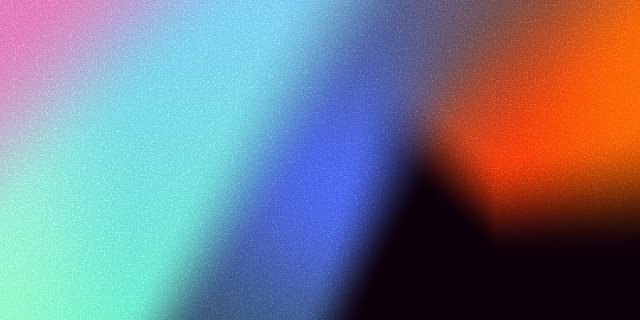
Write a Shadertoy shader that draws this background.

```glsl
// Soft slanted colour fields: pink, mint and sky, then blue, then a black
// and orange side. Each field is a smoothstep across a leaning edge, with
// gaussian glow on the blue and fine cellular grain over everything.

vec2 hash2(vec2 cell) {
    vec3 h = fract(cell.xyx * vec3(0.1031, 0.1030, 0.0973));
    h += dot(h, h.yzx + 33.33);
    return fract((h.xx + h.yz) * h.zy);
}

// Distance to the nearest jittered point
float cellular(vec2 p) {
    vec2 cell = floor(p), local = fract(p);
    float nearest = 2.0;
    for (int j = -1; j <= 1; j++) {
        for (int i = -1; i <= 1; i++) {
            vec2 offset = vec2(i, j);
            vec2 delta = offset + hash2(cell + offset) - local;
            nearest = min(nearest, dot(delta, delta));
        }
    }
    return sqrt(nearest);
}

// Mint rising to sky, with pink in the upper left corner
vec3 paleField(vec2 p) {
    vec3 color = mix(vec3(0.44, 0.94, 0.82), vec3(0.51, 0.82, 0.96), p.y);
    color += vec3(0.14, 0.05, -0.02) * (1.0 - smoothstep(0.0, 0.45, p.x));
    float corner = p.x + 1.08 * (1.0 - p.y);
    return mix(color, vec3(0.89, 0.50, 0.74), 1.0 - smoothstep(0.1, 0.8, corner));
}

// Slate band with a bright blue glow
vec3 blueField(vec2 p) {
    vec3 slate = mix(vec3(0.24, 0.36, 0.44), vec3(0.34, 0.38, 0.57), p.y);
    vec2 d = p - vec2(1.06, 0.42);
    return mix(slate, vec3(0.31, 0.42, 0.94), exp(-dot(d, d) / 0.16));
}

// Orange ridge, brown above it and near black below
vec3 warmField(vec2 p) {
    vec3 orange = mix(vec3(0.98, 0.25, 0.05), vec3(1.0, 0.41, 0.03),
                      smoothstep(1.55, 2.0, p.x));
    float above = 0.71 * (p.y - 0.44 - 0.97 * (p.x - 1.59));
    vec3 lit = mix(orange, vec3(0.50, 0.32, 0.27), smoothstep(0.0, 0.45, above));
    float height = p.y - 0.2 - 0.9 * max(1.55 - p.x, 0.0);
    float softness = 0.32 + 0.25 * max(p.x - 1.6, 0.0);
    return mix(vec3(0.05, 0.0, 0.04), lit, smoothstep(0.0, softness, height));
}

void mainImage(out vec4 fragColor, in vec2 fragCoord) {
    // Canvas units: x from 0 to 2, y from 0 to 1
    vec2 p = fragCoord / iResolution.xy * vec2(2.0, 1.0);

    // Join the fields along leaning edges
    float blueEdge = p.x - 0.51 - 0.58 * p.y;
    float blueWidth = 0.13 + 0.08 * p.y;
    vec3 color = mix(paleField(p), blueField(p),
                     smoothstep(-blueWidth, blueWidth, blueEdge));
    float warmEdge = p.x - 1.03 - 0.42 * p.y;
    float warmWidth = 0.1 + 0.2 * p.y * p.y;
    color = mix(color, warmField(p), smoothstep(-warmWidth, warmWidth, warmEdge));

    // Grain, fading out in the dark
    float grain = cellular(p * 190.0) - 0.45;
    float brightness = dot(color, vec3(0.3, 0.5, 0.2));
    color += 0.15 * grain * smoothstep(0.0, 0.4, brightness);

    fragColor = vec4(clamp(color, 0.0, 1.0), 1.0);
}
```
